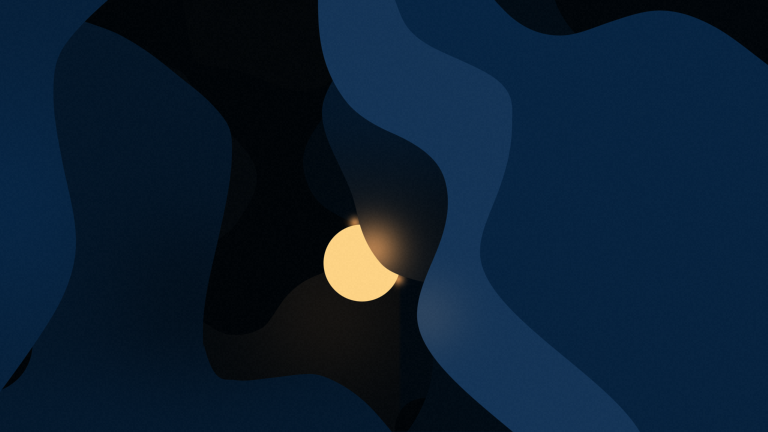
This background is drawn by a WebGL 1 fragment shader. Its source:

```glsl
precision highp float;
// Layered night-blue paper waves around a small glowing moon.
// Every wave is a chain of cubic spans giving a signed distance to its edge;
// the layers are painted back to front, then lit by soft halos and fine grain.

uniform vec2 u_resolution;

const float HEIGHT = 4.32; // canvas height in scene units, y grows downward

const vec3 NIGHT = vec3(0.004, 0.016, 0.028);
const vec3 DUSK = vec3(0.014, 0.030, 0.044);
const vec3 ABYSS = vec3(0.008, 0.045, 0.080);
const vec3 NAVY = vec3(0.015, 0.085, 0.155);
const vec3 BLUE = vec3(0.028, 0.140, 0.255);
const vec3 STEEL = vec3(0.080, 0.205, 0.340);
const vec3 MOON = vec3(0.990, 0.825, 0.520);
const vec3 AMBER = vec3(0.680, 0.440, 0.220);

// Cubic span between knots (position, value, slope): returns value and slope.
vec2 span(float t, vec3 a, vec3 b) {
  float w = b.x - a.x;
  float s = clamp((t - a.x) / w, 0.0, 1.0);
  float rise = b.y - a.y;
  float c2 = 3.0 * rise - w * (2.0 * a.z + b.z);
  float c3 = w * (a.z + b.z) - 2.0 * rise;
  float value = a.y + s * (w * a.z + s * (c2 + s * c3));
  return vec2(value, a.z + s * (2.0 * c2 + 3.0 * s * c3) / w);
}

// Signed distance to a wave along q.x, negative where q.y is below its value.
float wave(vec2 q, vec3 a, vec3 b, vec3 c, vec3 d, vec3 e, vec3 f, vec3 g) {
  vec2 v;
  if (q.x < b.x) v = span(q.x, a, b);
  else if (q.x < c.x) v = span(q.x, b, c);
  else if (q.x < d.x) v = span(q.x, c, d);
  else if (q.x < e.x) v = span(q.x, d, e);
  else if (q.x < f.x) v = span(q.x, e, f);
  else v = span(q.x, f, g);
  return (q.y - v.x) / sqrt(1.0 + v.y * v.y);
}

float disc(vec2 p, vec2 center, float radius) {
  return length(p - center) - radius;
}

float halo(vec2 p, vec2 center, float radius) {
  vec2 q = (p - center) / radius;
  return exp(-dot(q, q));
}

// Covers the base with ink where the distance is negative.
vec3 paint(vec3 base, vec3 ink, float dist, float pixel) {
  return mix(base, ink, smoothstep(-pixel, pixel, -dist));
}

float hash(vec2 cell) {
  vec3 h = fract(cell.xyx * 0.1031);
  h += dot(h, h.yzx + 33.33);
  return fract((h.x + h.y) * h.z);
}

void main() {
  float pixel = HEIGHT / u_resolution.y;
  vec2 p = vec2(gl_FragCoord.x, u_resolution.y - gl_FragCoord.y) * pixel;
  vec2 q = p.yx;
  float aa = pixel * 0.75;
  float down = p.y / HEIGHT;
  vec2 moonAt = vec2(3.62, 2.63);

  // Dim shapes in the deep background
  float cloud = wave(p, vec3(1.82, -0.1, 8.0), vec3(1.95, 0.6, 1.0), vec3(2.2, 0.67, 0.2), vec3(2.5, 0.74, 0.4), vec3(2.8, 0.87, 0.35), vec3(3.08, 0.91, 0.0), vec3(3.35, 0.78, -0.8));
  float shade = wave(q, vec3(0.4, 0.6, 4.0), vec3(0.62, 1.55, 4.0), vec3(0.78, 1.87, 0.6), vec3(1.3, 2.25, 1.2), vec3(1.78, 2.57, 0.0), vec3(2.25, 2.35, -0.7), vec3(2.6, 1.9, -1.0));
  float hill = -wave(p, vec3(2.0, 3.2, 0.6), vec3(2.32, 3.35, 0.0), vec3(2.62, 3.28, -0.6), vec3(2.85, 2.98, -1.2), vec3(3.25, 2.72, -0.4), vec3(3.7, 2.65, 0.0), vec3(4.3, 2.9, 0.3));
  float pocket = -wave(q, vec3(1.0, 3.35, -0.8), vec3(1.22, 3.2, -0.75), vec3(1.62, 3.03, 0.0), vec3(1.85, 3.08, 0.4), vec3(2.05, 3.22, 1.1), vec3(2.24, 3.56, 2.2), vec3(2.4, 4.0, 3.0));
  vec3 color = paint(NIGHT, DUSK * 0.75, cloud, aa);
  color = paint(color, DUSK, shade, aa);
  color = paint(color, DUSK + 0.10 * AMBER * halo(p, vec2(3.3, 3.1), 0.8), hill, aa);
  color = paint(color, ABYSS * 0.75, pocket, aa);

  // Moon, with sparks where the drop crosses its rim
  color += AMBER * (halo(p, vec2(3.55, 2.23), 0.06) + halo(p, vec2(3.98, 2.79), 0.06));
  color = paint(color, MOON, disc(p, moonAt, 0.385), aa);

  // Translucent drop lit from behind
  float drop = -wave(q, vec3(0.75, 3.36, -0.6), vec3(1.12, 3.22, 0.0), vec3(1.5, 3.32, 0.45), vec3(1.95, 3.52, 0.35), vec3(2.25, 3.6, 0.3), vec3(2.6, 3.78, 0.8), vec3(2.86, 4.45, 6.0));
  vec3 dropInk = mix(NAVY, ABYSS, smoothstep(1.0, 2.4, p.y));
  dropInk += AMBER * (0.85 * halo(p, vec2(3.73, 2.5), 0.27) + 0.15 * halo(p, moonAt, 0.75));
  color = paint(color, dropInk, drop, aa);

  // Lower folds
  float fold = max(4.33 - 0.5 * (p.y - 3.6) * (p.y - 3.6) - p.x, 3.2 - p.y);
  color = paint(color, NIGHT, disc(p, vec2(4.25, 4.28), 0.3), aa);
  color = paint(color, ABYSS, fold, aa);

  // Left waves
  float flank = wave(q, vec3(0.2, 0.8, 3.0), vec3(0.35, 1.2, 1.9), vec3(0.85, 1.9, 1.3), vec3(1.2, 2.25, 0.7), vec3(1.5, 2.32, 0.0), vec3(2.4, 2.18, -0.22), vec3(3.3, 2.03, 0.0));
  float foot = -wave(p, vec3(2.04, 3.45, 4.0), vec3(2.35, 3.8, 0.15), vec3(2.7, 3.78, -0.1), vec3(3.1, 3.74, 0.0), vec3(3.4, 3.84, 0.55), vec3(3.65, 4.02, 0.9), vec3(3.92, 4.32, 1.2));
  float shore = wave(q, vec3(0.0, 1.08, -1.15), vec3(0.45, 0.65, -0.7), vec3(0.95, 0.535, 0.0), vec3(1.6, 0.62, 0.19), vec3(2.42, 0.76, 0.0), vec3(3.2, 0.5, -0.62), vec3(4.32, -0.3, -0.75));
  vec3 flankInk = NAVY * (1.0 - 0.25 * halo(p, vec2(1.9, 3.0), 0.9) + 0.15 * smoothstep(0.75, 1.0, down));
  color = paint(color, flankInk, min(flank, foot), aa);
  color = paint(color, NIGHT, disc(p, vec2(-0.165, 3.44), 0.49), aa);
  color = paint(color, BLUE * (0.9 + 0.15 * halo(p, vec2(0.0, 2.0), 1.2)), shore, aa);

  // Bright ribbon and the broad wave to its right
  float ribbon = -wave(q, vec3(0.0, 3.18, 0.0), vec3(1.0, 3.45, 0.75), vec3(1.33, 3.92, 2.3), vec3(1.9, 4.47, 0.15), vec3(2.55, 4.35, -0.42), vec3(3.15, 4.17, 0.0), vec3(4.32, 5.13, 1.2));
  float slope = -wave(q, vec3(0.0, 3.95, 0.4), vec3(0.5, 4.38, 2.1), vec3(0.75, 4.9, 1.6), vec3(1.25, 5.12, 0.0), vec3(2.0, 4.95, -0.4), vec3(2.52, 4.8, 0.0), vec3(4.32, 6.4, 0.6));
  color = paint(color, STEEL + 0.13 * AMBER * halo(p, vec2(4.25, 3.15), 0.4), ribbon, aa);
  color = paint(color, BLUE * (1.04 - 0.1 * down), slope, aa);

  // Dark gap along the upper right
  float gap = wave(p, vec3(4.9, -0.05, 1.1), vec3(5.15, 0.2, 0.75), vec3(5.6, 0.355, 0.0), vec3(6.1, 0.22, -0.33), vec3(6.6, 0.105, 0.0), vec3(7.15, 0.27, 0.55), vec3(7.68, 0.65, 0.75));
  float crease = 5.55 + 0.3 * p.y + 0.9 * p.y * p.y - p.x;
  color = paint(color, paint(ABYSS, NIGHT * 1.3, crease, aa), gap, aa);

  // Paper grain
  color += 0.012 * (hash(floor(p * 66.67)) - 0.5);
  gl_FragColor = vec4(color, 1.0);
}
```
